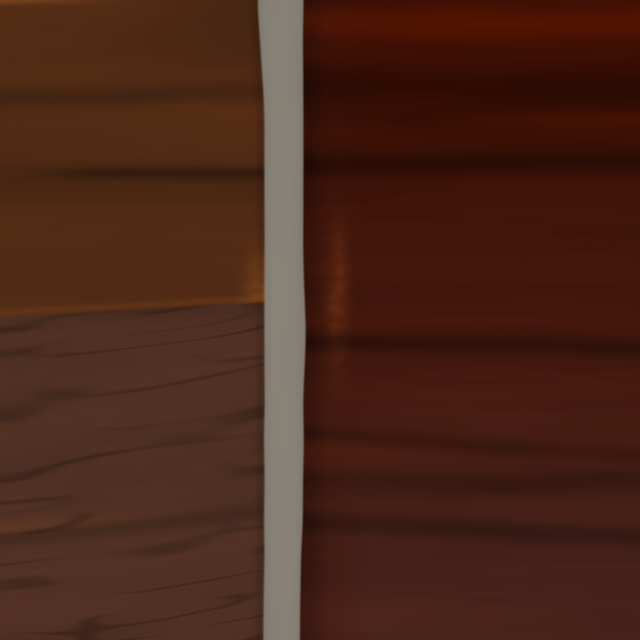
Write a Shadertoy shader that draws this texture.

```glsl
// Two stained wood panels with horizontal grain, split by a pale upright strip.
#define STRIP_COLOR vec3(0.525, 0.50, 0.46)
#define OAK_COLOR vec3(0.318, 0.168, 0.083)
#define WALNUT_COLOR vec3(0.312, 0.188, 0.138)
#define CHERRY_TOP vec3(0.235, 0.058, 0.010)
#define CHERRY_MID vec3(0.245, 0.085, 0.046)
#define CHERRY_LOW vec3(0.285, 0.140, 0.105)
#define GOLD vec3(0.18, 0.11, 0.035)
#define GRAIN_AMOUNT 0.16
#define CRACK_AMOUNT 0.20

float hash(vec2 p) {
    vec3 q = fract(vec3(p.xyx) * 0.1031);
    q += dot(q, q.yzx + 33.33);
    return fract((q.x + q.y) * q.z);
}

float noise(vec2 p) {
    vec2 i = floor(p), f = fract(p);
    f = f * f * (3.0 - 2.0 * f);
    return mix(mix(hash(i), hash(i + vec2(1, 0)), f.x),
               mix(hash(i + vec2(0, 1)), hash(i + vec2(1, 1)), f.x), f.y);
}

// Layered noise stretched along x, centred on zero
float grain(vec2 p) {
    float sum = 0.0, amp = 0.5;
    vec2 scale = vec2(2.0, 18.0);
    for (int i = 0; i < 4; i++) {
        sum += amp * (noise(p * scale + float(i) * 17.3) - 0.5);
        scale *= vec2(1.9, 2.1);
        amp *= 0.62;
    }
    return sum;
}

// Soft bell of the given half width
float bell(float x, float center, float width) {
    float d = (x - center) / width;
    return exp(-d * d);
}

vec3 oak(vec2 p) {
    float y = p.y + 0.008 * (noise(p * vec2(6.0, 9.0)) - 0.5);
    float shade = 1.0 + GRAIN_AMOUNT * grain(p);
    shade -= 0.18 * bell(y, 0.845 + 0.03 * p.x, 0.016);
    shade -= 0.28 * bell(y, 0.731, 0.010) * smoothstep(0.0, 0.2, p.x);
    shade -= 0.10 * bell(y, 0.71, 0.035);
    shade -= 0.14 * smoothstep(0.85, 1.0, p.y) * smoothstep(0.1, 0.4, p.x);
    vec3 col = OAK_COLOR * shade;
    col += GOLD * 0.8 * bell(y, 1.002, 0.008) * smoothstep(0.25, 0.0, p.x);
    // Warm corner beside the strip
    float corner = bell(p.x, 0.409, 0.025) * bell(p.y, 0.55, 0.05);
    return col + GOLD * corner * (0.5 + 0.6 * noise(p * vec2(70.0, 130.0)));
}

vec3 walnut(vec2 p) {
    // Fine cracks climb toward the strip
    float lift = 0.07 * p.x + 0.16 * p.x * p.x;
    float warp = 0.012 * noise(p * vec2(9.0, 12.0));
    float y = p.y - lift + warp;
    float fiber = noise(vec2(p.x * 4.0, y * 42.0));
    float crack = smoothstep(0.13, 0.0, abs(fiber - 0.5));
    crack *= smoothstep(0.3, 0.7, noise(vec2(p.x * 7.0 + 5.0, y * 55.0)));
    float shade = 1.0 + GRAIN_AMOUNT * grain(vec2(p.x, y));
    shade -= CRACK_AMOUNT * crack;
    shade -= 0.16 * bell(p.y, 0.158 + 0.1 * p.x, 0.013);
    shade -= 0.08 * smoothstep(0.46, 0.53, p.y);
    vec3 col = WALNUT_COLOR * shade;
    float seam = bell(p.y, 0.172 + 0.09 * p.x, 0.011);
    return col + GOLD * 0.28 * seam * smoothstep(0.4, 0.0, p.x);
}

vec3 cherry(vec2 p) {
    float y = p.y + 0.010 * (noise(p * vec2(5.0, 8.0)) - 0.5);
    vec3 col = mix(CHERRY_LOW, CHERRY_MID, smoothstep(0.05, 0.55, p.y));
    col = mix(col, CHERRY_TOP, smoothstep(0.55, 0.9, p.y));
    col = mix(col, CHERRY_MID * 0.95, 0.5 * smoothstep(0.6, 0.47, p.x));
    float shade = 1.0 + 1.7 * GRAIN_AMOUNT * grain(p + 3.7);
    // Broad dark bands
    shade -= 0.25 * bell(y, 0.865, 0.035);
    shade -= 0.28 * bell(y, 0.748, 0.020);
    shade -= 0.22 * bell(y, 0.478 - 0.02 * p.x, 0.014);
    shade -= 0.20 * bell(y, 0.350 - 0.06 * p.x, 0.013);
    shade -= 0.16 * bell(y, 0.250, 0.018);
    shade -= 0.24 * bell(y, 0.215 - 0.055 * p.x, 0.018);
    shade -= 0.20 * smoothstep(0.52, 0.47, p.x);
    // Red streaks
    float streak = bell(y, 0.965, 0.025) + 0.7 * bell(y, 0.815, 0.013) * smoothstep(0.6, 0.95, p.x);
    streak += 0.35 * bell(y, 0.50, 0.02) + 0.4 * bell(y, 0.295, 0.02);
    col = col * shade + vec3(0.075, 0.018, 0.004) * streak;
    // Faint amber reflection
    float glint = bell(p.x, 0.527, 0.017) * bell(p.y, 0.54, 0.10);
    return col + GOLD * 0.65 * glint * (0.4 + noise(p * vec2(60.0, 110.0)));
}

void mainImage(out vec4 fragColor, in vec2 fragCoord) {
    vec2 p = fragCoord / iResolution.xy;
    float soft = max(0.0025, 1.0 / iResolution.x);
    float wobble = 0.0015 * (noise(vec2(2.0, p.y * 16.0)) - 0.5);
    float leftEdge = 0.413 - 0.010 * smoothstep(0.80, 1.0, p.y) - 0.002 * smoothstep(0.2, 0.0, p.y) + wobble;
    float rightEdge = 0.469 + 0.005 * smoothstep(0.0, 0.3, p.y) + 0.0035 * bell(p.y, 0.48, 0.07) - wobble;

    // Left planks and their sloping joint
    float joint = 0.505 + 0.055 * p.x;
    vec3 col = mix(walnut(p), oak(p), smoothstep(-0.003, 0.003, p.y - joint));
    col += GOLD * 0.3 * bell(p.y, joint + 0.006, 0.006);
    col *= 1.0 - 0.12 * bell(p.x, leftEdge - 0.006, 0.007);
    col = mix(col, cherry(p), smoothstep(-soft, soft, p.x - rightEdge));

    // Pale strip with a slight shade toward its sides
    float across = (p.x - leftEdge) / (rightEdge - leftEdge);
    vec3 strip = STRIP_COLOR * (1.01 - 0.07 * pow(abs(2.0 * across - 1.0), 4.0));
    strip *= 1.0 + 0.03 * (noise(p * vec2(12.0, 9.0)) - 0.5);
    float inside = smoothstep(-soft, soft, p.x - leftEdge) * smoothstep(-soft, soft, rightEdge - p.x);
    fragColor = vec4(mix(col, strip, inside), 1.0);
}
```
